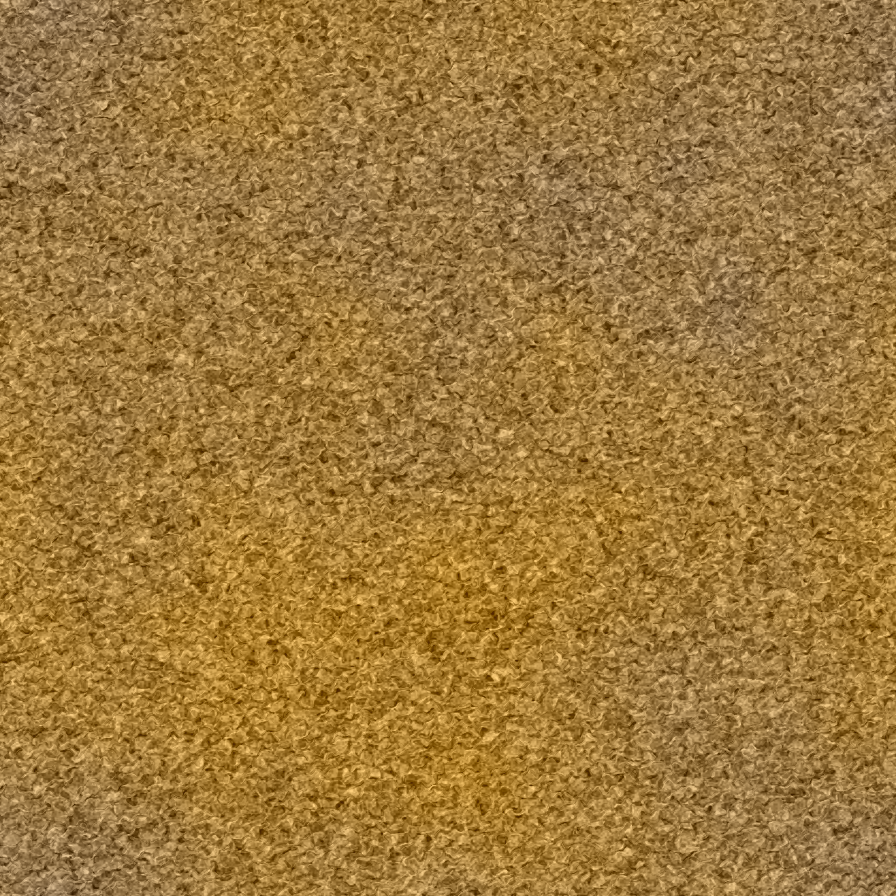
A three.js fragment shader for this texture:

```glsl
// Coarse ochre sandstone: small crisp grains, pale flecks and dark pits over clouds of gold and grey brown.
// Warped layers of wrapping value noise are cut into grains; low-frequency noise picks the tint.
// Every layer has a whole number of cells, so the square tiles on all sides.
varying vec2 vUv;

const float TAU = 6.2831853;
const vec3 GOLD = vec3(0.690, 0.500, 0.150);
const vec3 GREY_BROWN = vec3(0.550, 0.450, 0.330);
const vec3 GRAIN_LIGHT = vec3(1.0, 0.97, 0.90);

float hash(vec2 cell, float seed) {
  vec3 p = fract(vec3(cell.xyx) * vec3(0.1031, 0.1030, 0.0973) + seed * 0.137);
  p += dot(p, p.yzx + 33.33);
  return fract((p.x + p.y) * p.z);
}

// Value noise around zero, repeating after "cells" cells
float wrapNoise(vec2 uv, vec2 cells, float seed) {
  vec2 p = uv * cells;
  vec2 i = floor(p);
  vec2 f = p - i;
  f = f * f * (3.0 - 2.0 * f);
  vec2 a = mod(i, cells);
  vec2 b = mod(i + 1.0, cells);
  float low = mix(hash(a, seed), hash(vec2(b.x, a.y), seed), f.x);
  float high = mix(hash(vec2(a.x, b.y), seed), hash(b, seed), f.x);
  return mix(low, high, f.y) - 0.5;
}

float cloudNoise(vec2 uv, float seed) {
  float sum = 0.0;
  float weight = 0.5;
  float cells = 4.0;
  for (int octave = 0; octave < 4; octave++) {
    sum += weight * wrapNoise(uv, vec2(cells), seed + float(octave));
    weight *= 0.5;
    cells *= 2.0;
  }
  return sum;
}

// Share of gold: warm middle, cooler sides and upper edge, broken up by clouds
float goldShare(vec2 uv) {
  float broadWarmth = -0.17 * cos(TAU * uv.x) + 0.13 * cos(TAU * (uv.y - 0.35));
  return clamp(0.5 + broadWarmth + 1.1 * cloudNoise(uv, 3.0), 0.0, 1.0);
}

// Integer rotation by about 27 degrees, which keeps the repeat intact
vec2 tilt(vec2 uv) {
  return vec2(2.0 * uv.x + uv.y, 2.0 * uv.y - uv.x);
}

// Small displacement that makes grain outlines ragged
vec2 ragged(vec2 uv) {
  vec2 cells = vec2(130.0, 150.0);
  return uv + 0.008 * vec2(wrapNoise(uv, cells, 41.0), wrapNoise(uv, cells, 43.0));
}

// Cuts noise into two flat levels with a short soft edge
float cut(float noise, float level, float softness) {
  return smoothstep(level - softness, level + softness, noise);
}

float grainTone(vec2 uv) {
  vec2 warped = ragged(uv);
  vec2 slanted = tilt(warped);
  float levelGrain = cut(wrapNoise(warped, vec2(190.0, 280.0), 11.0), 0.0, 0.16) - 0.5;
  float slantedGrain = cut(wrapNoise(slanted, vec2(78.0, 136.0), 17.0), 0.0, 0.16) - 0.5;
  float fineGrain = wrapNoise(uv, vec2(420.0, 460.0), 23.0);
  float clumps = wrapNoise(uv, vec2(64.0, 96.0), 29.0);

  // Sparse pale flecks and dark pits, gathered by the clumps
  float fleck = cut(wrapNoise(slanted, vec2(84.0, 150.0), 31.0) + 0.3 * clumps, 0.25, 0.07);
  float pit = cut(wrapNoise(warped, vec2(150.0, 250.0), 37.0) - 0.3 * clumps, 0.26, 0.07);

  float grains = 0.11 * levelGrain + 0.13 * slantedGrain + 0.22 * fineGrain;
  return grains + 0.12 * fleck - 0.14 * pit;
}

void main() {
  vec3 tint = mix(GREY_BROWN, GOLD, goldShare(vUv));
  vec3 color = tint + GRAIN_LIGHT * grainTone(vUv);
  gl_FragColor = vec4(clamp(color, 0.0, 1.0), 1.0);
}
```
